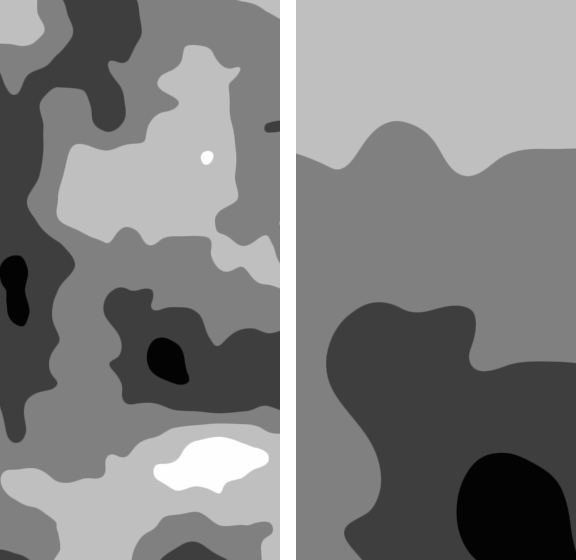
Left: the whole. Right: its middle third, enlarged.
Reproduce this pattern procedurally as a WebGL 2 fragment shader.

```glsl
#version 300 es
precision highp float;
precision highp int;
// Grey camouflage: large smooth blobs in five flat tones, nested like map contours.
// Three octaves of value noise form a height field, which is then cut
// at four levels with softened edges.

uniform vec2 u_resolution;
out vec4 fragColor;

// Integer permutation polynomial, exact on every device
uint permute(uint x) {
    return (34u * x + 1u) * x % 289u;
}

float latticeValue(uvec2 cell) {
    return float(permute(permute(cell.x) + cell.y)) / 289.0;
}

// Value noise centred on zero
float valueNoise(vec2 p) {
    uvec2 cell = uvec2(floor(p));
    vec2 f = fract(p);
    vec2 s = f * f * (3.0 - 2.0 * f);
    float bottom = mix(latticeValue(cell), latticeValue(cell + uvec2(1u, 0u)), s.x);
    float top = mix(latticeValue(cell + uvec2(0u, 1u)), latticeValue(cell + uvec2(1u, 1u)), s.x);
    return mix(bottom, top, s.y) - 0.5;
}

// Broad blobs, with weaker octaves that bend their outlines
float blobHeight(vec2 p) {
    float height = 0.0;
    float amplitude = 1.0;
    for (int octave = 0; octave < 3; octave++) {
        height += amplitude * valueNoise(p);
        p = 2.0 * p + vec2(3.5, 1.5);
        amplitude *= 0.39;
    }
    return height;
}

// Soft step from one tone to the next at a contour level
float above(float level, float height, float softness) {
    return smoothstep(level - softness, level + softness, height);
}

void main() {
    // Three noise cells span the canvas width
    vec2 p = 3.0 * gl_FragCoord.xy / u_resolution.x + vec2(1.0, 0.0);
    float height = blobHeight(p);
    float softness = max(0.8 * fwidth(height), 0.0005);

    // Tones from the deepest hollows to the highest peaks
    float grey = 0.01;
    grey = mix(grey, 0.245, above(-0.50, height, softness));
    grey = mix(grey, 0.50, above(-0.18, height, softness));
    grey = mix(grey, 0.75, above(0.11, height, softness));
    grey = mix(grey, 0.995, above(0.40, height, softness));

    fragColor = vec4(vec3(grey), 1.0);
}
```
